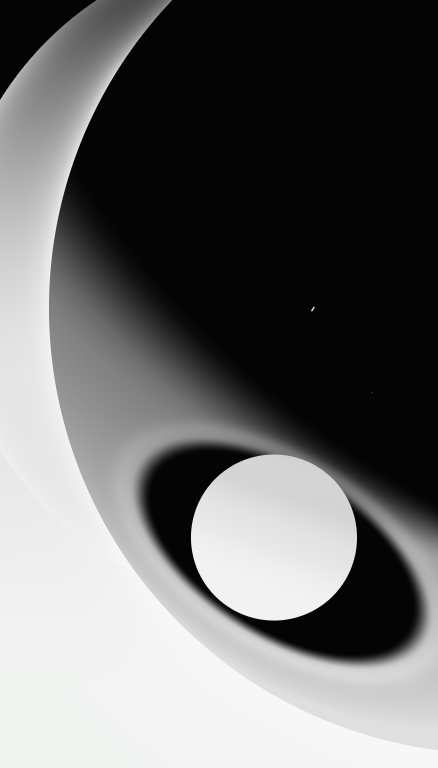
This background is drawn by a Shadertoy shader. Its source:

```glsl
// A pale sphere in a tilted black hollow, inside a vast dark disc with a bright crescent.
// Circles and one rotated ellipse give the edges; distances to them drive the soft
// grey gradients, and a hashed cell grid scatters faint stars over the darkness.

#define DISC    vec3(0.6445, 0.5990, 0.5807)  // centre, radius
#define OUTER   vec3(0.3659, 0.6419, 0.4310)
#define SHADOW  vec3(1.0977, 1.4596, 1.2643)
#define SPHERE  vec3(0.3568, 0.3001, 0.1081)
#define HOLLOW_CENTRE vec2(0.3672, 0.2799)
#define HOLLOW_AXES   vec2(0.1966, 0.1010)
#define HOLLOW_TILT   -0.562
#define NIGHT   vec3(0.016, 0.017, 0.021)
#define PAPER   vec3(0.965, 0.970, 0.965)
#define STAR_CELLS 13.0
#define STAR_CHANCE 0.14

float circle(vec2 p, vec3 c) { return length(p - c.xy) - c.z; }

float cover(float d) { return clamp(0.5 - d * iResolution.y, 0.0, 1.0); }

float hash(vec2 p) {
    vec3 q = fract(vec3(p.xyx) * 0.1031);
    q += dot(q, q.yzx + 33.33);
    return fract((q.x + q.y) * q.z);
}

float segment(vec2 p, vec2 a, vec2 b) {
    vec2 ab = b - a;
    return length(p - a - ab * clamp(dot(p - a, ab) / dot(ab, ab), 0.0, 1.0));
}

// Normalised level of the tilted ellipse: zero on its edge
float hollowLevel(vec2 p) {
    float c = cos(HOLLOW_TILT), s = sin(HOLLOW_TILT);
    vec2 d = p - HOLLOW_CENTRE;
    return length(vec2(c * d.x + s * d.y, c * d.y - s * d.x) / HOLLOW_AXES) - 1.0;
}

// One small star at most per cell, plus a short bright streak
float stars(vec2 p) {
    vec2 cell = floor(p * STAR_CELLS);
    vec2 offset = 0.2 + 0.6 * vec2(hash(cell + 7.0), hash(cell + 19.0));
    float d = length(p - (cell + offset) / STAR_CELLS);
    float star = step(hash(cell), STAR_CHANCE) * (0.15 + 0.4 * hash(cell + 41.0));
    star *= 1.0 - smoothstep(0.0004, 0.0019, d);
    float streak = segment(p, vec2(0.4062, 0.5955), vec2(0.4088, 0.5997));
    return max(star, 0.85 * (1.0 - smoothstep(0.0003, 0.0017, streak)));
}

// Crescent: dark at its tip, with light gathered along both edges
float crescentTone(vec2 p, float inner, float outer) {
    float rise = clamp((p.y - 0.5) * 2.0, 0.0, 1.0);
    float core = 0.92 - 0.72 * pow(rise, 1.8);
    float edges = exp(-max(inner, 0.0) / 0.018) + 0.7 * exp(-max(-outer, 0.0) / 0.020);
    edges *= 1.0 - 0.5 * smoothstep(0.88, 1.0, p.y);
    return core + (1.0 - core) * min(0.8 * edges, 0.95);
}

// Inside of the disc: grey veil, bright rim and black hollow
float discTone(vec2 p, float inner) {
    float s = circle(p, SHADOW);
    float width = mix(0.085, 0.040, clamp(p.x / 0.57, 0.0, 1.0));
    float veil = smoothstep(-0.8 * width, width, s);
    float tone = 0.48 + 1.3 * max(s - 0.06, 0.0) + 0.5 * p.x * p.x;
    tone += 0.10 * exp(inner / 0.02) * (1.0 - smoothstep(0.15, 0.5, p.y));
    float level = hollowLevel(p);
    float ridge = (level - 0.18) / 0.10;
    float rim = 0.26 * exp(-ridge * ridge) * (1.0 - 0.7 * veil);
    return (min(tone, 0.9) * veil + rim) * smoothstep(-0.03, 0.13, level);
}

// Sphere: brightest below, softly greyed toward its upper right
float sphereTone(vec2 p) {
    vec2 q = (p - SPHERE.xy) / SPHERE.z;
    float shade = smoothstep(-0.7, 1.0, dot(q, vec2(0.35, 0.94)));
    return 0.98 - 0.14 * shade + 0.012 * sin(q.y * 9.0 + q.x * 3.0) * shade;
}

void mainImage(out vec4 fragColor, in vec2 fragCoord) {
    vec2 p = (fragCoord - 0.5 * iResolution.xy) / iResolution.y + vec2(0.2852, 0.5);
    float inner = circle(p, DISC);
    float outer = circle(p, OUTER);

    // Outer field: night above, paper below
    float page = 0.985 - 0.06 * smoothstep(0.1, 0.5, p.y);
    page += 0.03 * exp(-max(inner, 0.0) / 0.03);
    float tone = mix(page, 0.0, smoothstep(0.55, 0.65, p.y));

    // Layers from back to front
    tone = mix(tone, crescentTone(p, inner, outer), cover(outer));
    float inside = discTone(p, inner);
    inside += stars(p) * (1.0 - smoothstep(0.0, 0.08, inside));
    tone = mix(tone, inside, cover(inner));
    tone = mix(tone, sphereTone(p), cover(circle(p, SPHERE)));

    fragColor = vec4(mix(NIGHT, PAPER, clamp(tone, 0.0, 1.0)), 1.0);
}
```
